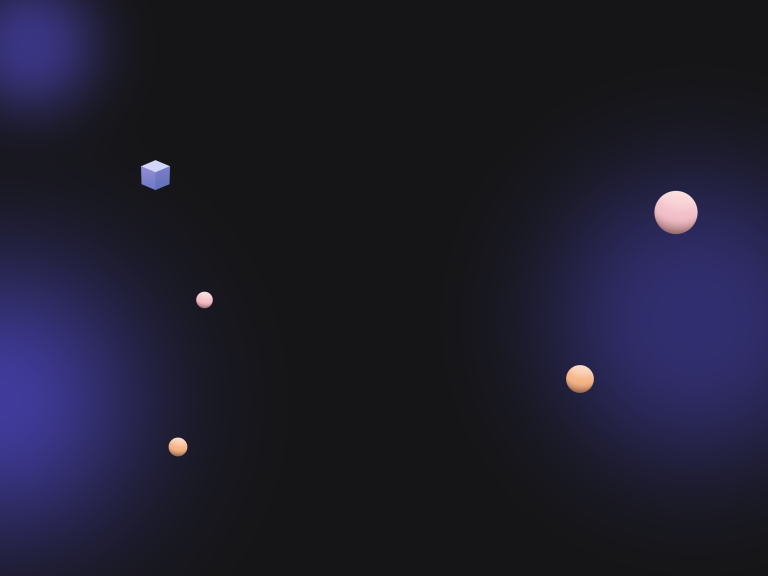
A Shadertoy shader for this background:

```glsl
// Dark charcoal backdrop with three soft indigo glows, four small lit spheres
// and one tiny cube. Glows are radial falloffs; solids are distance functions
// shaded by a surface normal or by face. Lengths are in canvas heights.

const vec3 CHARCOAL = vec3(0.082, 0.082, 0.089);
const vec3 PINK     = vec3(0.95, 0.75, 0.79);
const vec3 APRICOT  = vec3(0.96, 0.71, 0.53);

// Soft light: a higher power gives a flatter core.
vec3 glow(vec2 p, vec2 center, float radius, float power, vec3 light) {
    return light * exp(-pow(length(p - center) / radius, power));
}

// Antialiased coverage of a signed distance.
float coverage(float dist, float pixel) {
    return 1.0 - smoothstep(-0.7 * pixel, 0.7 * pixel, dist);
}

// Matte ball lit from above, with a pale upper rim and a shaded underside.
vec3 drawSphere(vec3 base, vec2 p, vec2 center, float radius, vec3 tint, float pixel) {
    vec2 q = (p - center) / radius;
    float r2 = min(dot(q, q), 1.0);
    vec3 normal = vec3(q, sqrt(1.0 - r2));
    float lit = dot(normal, normalize(vec3(0.12, 0.85, 0.5)));
    vec3 shade = mix(tint * vec3(0.62, 0.55, 0.53), tint, smoothstep(-0.85, 0.35, lit));
    shade = mix(shade, vec3(1.0, 0.92, 0.9), 0.55 * smoothstep(0.35, 1.0, lit));
    float rim = r2 * r2 * r2 * smoothstep(-0.1, 0.9, q.y + 0.35 * q.x);
    shade = mix(shade, vec3(1.0, 0.96, 0.95), 0.4 * rim);
    return mix(base, shade, coverage((length(q) - 1.0) * radius, pixel));
}

// Cube seen from slightly above: a hexagonal outline split into three faces.
vec3 drawCube(vec3 base, vec2 p, vec2 center, float halfWidth, float pixel) {
    const float SLOPE = 0.42;
    vec2 q = (p - center) / halfWidth;
    float edge = pixel / halfWidth;
    float side = abs(q.x);
    float outline = max(side - 1.0 - 0.03 * (q.y - 0.6),
                        (abs(q.y) + SLOPE * side - 1.03) * 0.92);
    float topFace = coverage((0.2 + SLOPE * side - q.y) * 0.92, edge);
    float height = smoothstep(-1.0, 0.6, q.y);
    vec3 leftShade = mix(vec3(0.44, 0.49, 0.78), vec3(0.57, 0.54, 0.82), height);
    vec3 rightShade = mix(vec3(0.39, 0.45, 0.73), vec3(0.47, 0.49, 0.78), height);
    vec3 shade = mix(rightShade, leftShade, coverage(q.x, edge));
    shade = mix(shade, vec3(0.82, 0.84, 0.98), topFace);
    return mix(base, shade, coverage(outline, edge));
}

void mainImage(out vec4 fragColor, in vec2 fragCoord) {
    vec2 p = fragCoord / iResolution.y;
    float pixel = 1.0 / iResolution.y;

    // Backdrop and glows: left, right, upper left corner
    vec3 color = CHARCOAL;
    color += glow(p, vec2(0.0, 0.305), 0.250, 2.1, vec3(0.170, 0.150, 0.520));
    color += glow(p, vec2(1.207, 0.444), 0.262, 2.6, vec3(0.112, 0.100, 0.350));
    color += glow(p, vec2(0.052, 0.922), 0.120, 2.4, vec3(0.145, 0.125, 0.420));

    // Spheres: xy is the center, z the radius; the first two are pink
    vec3 spheres[4] = vec3[4](
        vec3(1.1736, 0.6311, 0.0375), vec3(0.3550, 0.4792, 0.0144),
        vec3(1.0069, 0.3420, 0.0241), vec3(0.3090, 0.2240, 0.0163));
    for (int i = 0; i < 4; i++) {
        vec3 tint = i < 2 ? PINK : APRICOT;
        color = drawSphere(color, p, spheres[i].xy, spheres[i].z, tint, pixel);
    }

    color = drawCube(color, p, vec2(0.270, 0.696), 0.0252, pixel);
    fragColor = vec4(color, 1.0);
}
```
